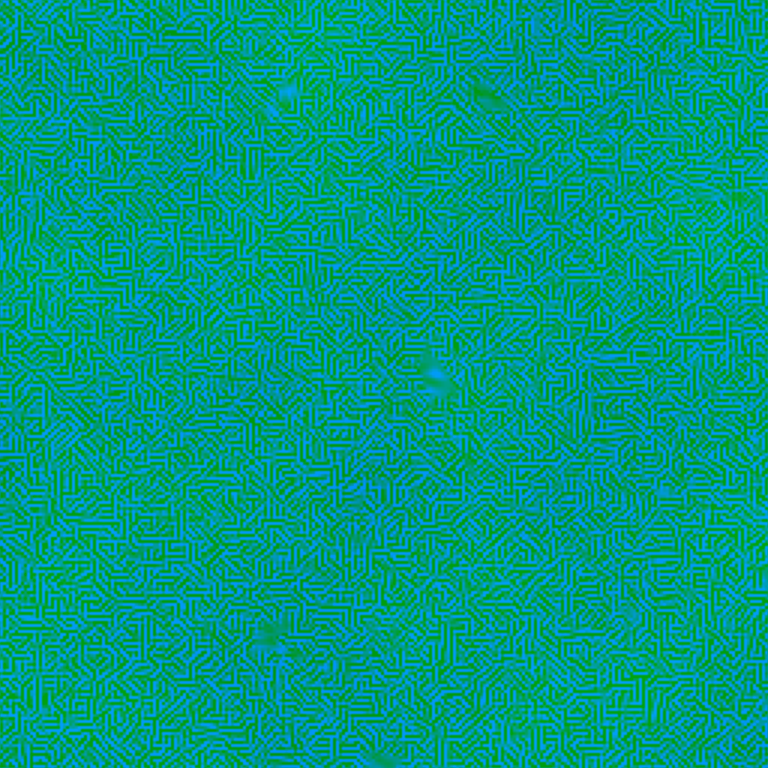
This texture is drawn by a three.js fragment shader. Its source:

```glsl
// Fine blue and green labyrinth grain with soft mottling and a few smooth creases.
varying vec2 vUv;

vec2 hash2(vec2 p) {
  vec3 q = fract(p.xyx * vec3(0.1031, 0.1030, 0.0973));
  q += dot(q, q.yzx + 33.33);
  return fract((q.xx + q.yz) * q.zy);
}

float gradientNoise(vec2 p) {
  vec2 i = floor(p), f = fract(p);
  vec2 u = f * f * f * (f * (f * 6.0 - 15.0) + 10.0);
  vec2 e = vec2(1.0, 0.0);
  float a = dot(hash2(i) * 2.0 - 1.0, f);
  float b = dot(hash2(i + e) * 2.0 - 1.0, f - e);
  float c = dot(hash2(i + e.yx) * 2.0 - 1.0, f - e.yx);
  float d = dot(hash2(i + 1.0) * 2.0 - 1.0, f - 1.0);
  return mix(mix(a, b, u.x), mix(c, d, u.x), u.y);
}

// Overlapping wave packets, turned in steps of 45 degrees, join into a maze.
float mazeWaves(vec2 uv) {
  vec2 p = uv * 70.0;
  vec2 cell = floor(p);
  float sum = 0.0;
  for (int y = -1; y <= 1; y++) {
    for (int x = -1; x <= 1; x++) {
      vec2 id = cell + vec2(float(x), float(y));
      vec2 r = hash2(id + 17.0);
      vec2 d = p - id - hash2(id + 91.0);
      float angle = floor(r.x * 4.0) * 0.7854;
      float wave = cos(dot(d, vec2(cos(angle), sin(angle))) * 10.2 + r.y * 6.2832);
      sum += wave * exp(-2.5 * dot(d, d));
    }
  }
  return sum;
}

// Thin broken lines where the maze gives way to smooth streaks.
float creaseMask(vec2 uv) {
  vec2 bend = vec2(gradientNoise(uv * 14.0), gradientNoise(uv * 14.0 + 40.0));
  float line = abs(gradientNoise(uv * vec2(5.0, 8.0) + bend * 0.5 + 7.0));
  float part = smoothstep(0.12, 0.35, gradientNoise(uv * 7.0 + 23.0));
  return (1.0 - smoothstep(0.015, 0.06, line)) * part;
}

float grain(vec2 uv) {
  float streak = gradientNoise(uv * vec2(38.0, 62.0) + 5.0) * 1.3;
  float patches = gradientNoise(uv * 48.0 + 60.0) * 0.45;
  float value = mix(mazeWaves(uv) * 1.5 + patches, streak, creaseMask(uv));
  return clamp(0.5 + value, 0.0, 1.0);
}

void main() {
  // Blend the maze between the points of a fine lattice for stepped corners.
  vec2 p = vUv * 256.0 - 0.5;
  vec2 i = floor(p), f = smoothstep(0.0, 1.0, fract(p));
  vec2 e = vec2(1.0, 0.0);
  float low = mix(grain((i + 0.5) / 256.0), grain((i + e + 0.5) / 256.0), f.x);
  float high = mix(grain((i + e.yx + 0.5) / 256.0), grain((i + 1.5) / 256.0), f.x);
  float blueness = mix(low, high, f.y);

  // Broad mottling shifts the balance and the lightness a little.
  float mottle = gradientNoise(vUv * 3.5 + 11.0) + 0.5 * gradientNoise(vUv * 9.0 + 31.0);
  blueness = clamp(0.5 + (blueness - 0.5) * 1.15 - mottle * 0.06, 0.0, 1.0);

  vec3 leafGreen = vec3(0.0, 0.61, 0.06);
  vec3 skyBlue = vec3(0.0, 0.60, 0.97);
  vec3 color = mix(leafGreen, skyBlue, blueness);
  color.g += mottle * 0.07;
  gl_FragColor = vec4(color, 1.0);
}
```
